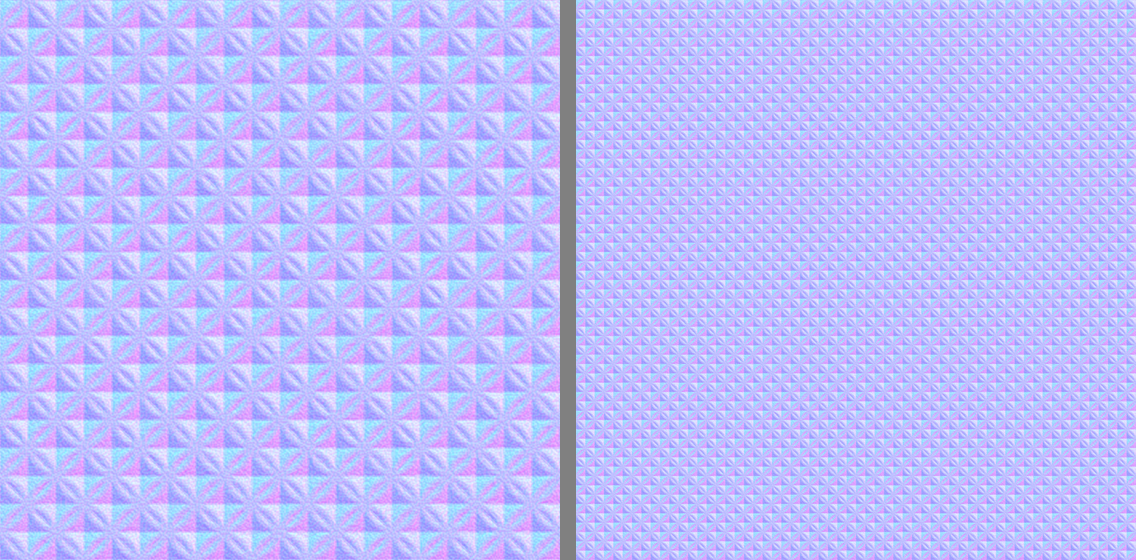
Left, the tile; right, the same tile 3 across and 3 down.
Reproduce this texture map procedurally as a Shadertoy shader.

```glsl
const float CELLS = 20.0;
const float NEUTRAL = 0.75;

vec2 hash2(vec2 p) {
    vec3 q = fract(p.xyx * vec3(0.1031, 0.1030, 0.0973));
    q += dot(q, q.yzx + 33.33);
    return fract((q.xx + q.yz) * q.zy);
}

float cornerNoise(vec2 corner, vec2 offset, float period) {
    float angle = 6.2832 * hash2(mod(corner, period) + period).x;
    return dot(vec2(cos(angle), sin(angle)), offset);
}

// Gradient noise that wraps after a whole number of lattice cells
float gradientNoise(vec2 uv, float period) {
    vec2 p = uv * period;
    vec2 i = floor(p), f = fract(p);
    vec2 w = f * f * f * (f * (f * 6.0 - 15.0) + 10.0);
    vec2 right = vec2(1.0, 0.0), up = vec2(0.0, 1.0);
    float bottom = mix(cornerNoise(i, f, period),
                       cornerNoise(i + right, f - right, period), w.x);
    float top = mix(cornerNoise(i + up, f - up, period),
                    cornerNoise(i + 1.0, f - 1.0, period), w.x);
    return mix(bottom, top, w.y);
}

// Surface tilt of a grainy layer
vec2 grainTilt(vec2 uv, float period, float strength) {
    vec2 e = vec2(0.4 / period, 0.0);
    float h = gradientNoise(uv, period);
    return strength * vec2(h - gradientNoise(uv + e.xy, period),
                           h - gradientNoise(uv + e.yx, period));
}

// Slope across a petal: sunken middle, raised rim, falling flank
float petalSlope(float d, float spread, float flank, float groove) {
    float outside = smoothstep(-0.11, 0.05, d) * smoothstep(0.05, 0.42, spread);
    float inside = smoothstep(-0.3, -0.22, d)
                 * (1.0 - smoothstep(-0.2, -0.09, d))
                 * smoothstep(0.0, 0.12, spread);
    return flank * outside - groove * inside;
}

// Petal from the lower left to the upper right, bounded by two arcs
vec2 petalTilt(vec2 p, float flank, float groove) {
    vec2 fromRight = p - vec2(1.0, 0.0);
    vec2 fromLeft = p - vec2(0.0, 1.0);
    float a = length(fromRight), b = length(fromLeft);
    vec2 away = a > b ? fromRight / a : fromLeft / b;
    return away * petalSlope(max(a, b) - 1.0, abs(a - b), flank, groove);
}

// Cells alternate between the petal and its mirror image
vec2 quiltTilt(vec2 uv, float cells) {
    vec2 p = uv * cells;
    vec2 id = mod(floor(p), cells);
    vec2 local = fract(p);
    vec2 seam = smoothstep(-0.01, 0.06, min(local, 1.0 - local));
    bool mirrored = mod(id.x + id.y, 2.0) < 0.5;
    if (mirrored) local.x = 1.0 - local.x;
    vec2 vary = mix(vec2(0.92, 0.75), vec2(1.08, 1.2), hash2(id + 7.0));
    vec2 tilt = petalTilt(local, 0.175 * vary.x, 0.14 * vary.y);
    if (mirrored) tilt.x = -tilt.x;
    return tilt * seam;
}

void mainImage(out vec4 fragColor, in vec2 fragCoord) {
    vec2 uv = fragCoord / iResolution.xy;
    vec2 tilt = quiltTilt(uv, CELLS);

    // Fine rough surface
    tilt += grainTilt(uv, 210.0, 0.145);
    tilt += grainTilt(uv, 105.0, 0.06);

    fragColor = vec4(clamp(NEUTRAL + tilt, 0.0, 1.0), 1.0, 1.0);
}
```
